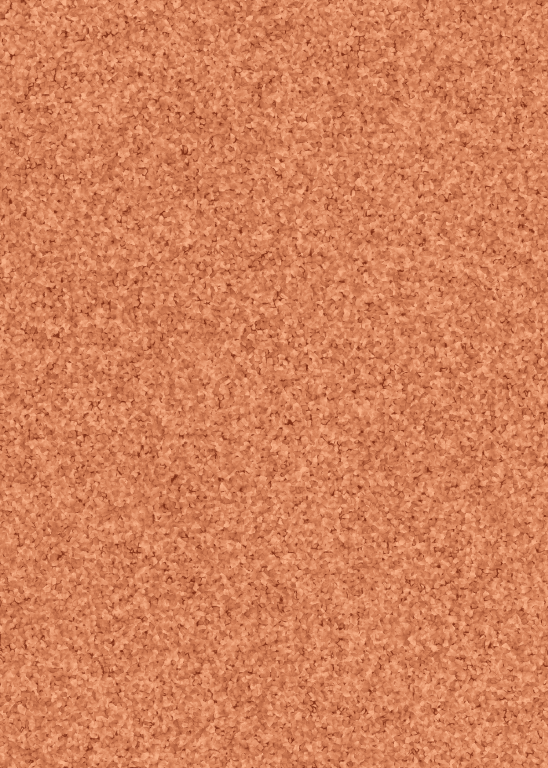
A Shadertoy shader for this texture:

```glsl
// Draws a pressed cork sheet: tiny angular flakes and chips, broken dark crevices and faint stains.

const vec3 CORK_MID = vec3(0.845, 0.513, 0.352);
const vec3 LIGHT_STEP = vec3(0.092, 0.128, 0.128);
const vec3 DARK_STEP = vec3(0.120, 0.116, 0.095);
const float FLAKES_PER_HEIGHT = 150.0;

// Sine-free hash of a lattice point, varied by a salt.
vec2 hash2(vec2 p, float salt) {
    vec3 q = fract(vec3(p.xyx + salt * 17.31) * vec3(0.1031, 0.1030, 0.0973));
    q += dot(q, q.yzx + 33.33);
    return fract((q.xx + q.yz) * q.zy);
}

// Smooth value noise in -1..1.
float noise(vec2 p, float salt) {
    vec2 i = floor(p), f = fract(p);
    f = f * f * (3.0 - 2.0 * f);
    float low = mix(hash2(i, salt).x, hash2(i + vec2(1, 0), salt).x, f.x);
    float high = mix(hash2(i + vec2(0, 1), salt).x, hash2(i + vec2(1, 1), salt).x, f.x);
    return 2.0 * mix(low, high, f.y) - 1.0;
}

// Stretched distance from a flake centre, with a random direction per flake.
float flakeDistance(vec2 offset, vec2 id, float salt) {
    vec2 h = hash2(id, salt);
    float angle = 6.2832 * h.x;
    float stretch = mix(1.0, 1.6, h.y);
    vec2 axis = vec2(cos(angle), sin(angle));
    vec2 local = vec2(dot(offset, axis), dot(offset, vec2(-axis.y, axis.x)));
    return length(local * vec2(1.0 / stretch, stretch));
}

// Nearest flake: returns the gap to its neighbour, its id and the offset to its centre.
float nearestFlake(vec2 p, float salt, out vec2 id, out vec2 toCentre) {
    vec2 cell = floor(p);
    float nearest = 9.0, second = 9.0;
    id = cell;
    toCentre = vec2(0.0);
    for (int y = -1; y <= 1; y++) {
        for (int x = -1; x <= 1; x++) {
            vec2 candidate = cell + vec2(x, y);
            vec2 offset = candidate + hash2(candidate, salt) - p;
            float d = flakeDistance(offset, candidate, salt + 1.0);
            if (d < nearest) {
                second = nearest;
                nearest = d;
                id = candidate;
                toCentre = offset;
            } else {
                second = min(second, d);
            }
        }
    }
    return second - nearest;
}

// Shade of one flake, which leans to the light or away from it.
float facetTone(vec2 id, vec2 toCentre, float salt, float contrast, float lean) {
    vec2 shade = hash2(id, salt);
    float tilt = 6.2832 * shade.y;
    return (shade.x - 0.5) * contrast + lean * dot(toCentre, vec2(cos(tilt), sin(tilt)));
}

// Tone of the sheet: 0 is mid cork, 1 is bright, -2 is a deep crevice.
float flakeTone(vec2 p) {
    vec2 ragged = p + 0.12 * vec2(noise(p * 2.3, 11.0), noise(p * 2.3, 12.0));
    vec2 id, toCentre;
    float gap = nearestFlake(ragged, 1.0, id, toCentre);
    float tone = facetTone(id, toCentre, 4.0, 1.35, 0.8);

    // Crevices break up along the flake borders.
    float depth = smoothstep(-0.1, 0.7, noise(p * 1.5, 6.0));
    tone -= 1.0 * depth * (1.0 - smoothstep(0.04, 0.32, gap));

    // Small pits open where flakes meet.
    float pit = smoothstep(0.46, 0.74, noise(p * 1.4, 13.0));
    tone -= 2.0 * pit * (1.0 - smoothstep(0.12, 0.32, gap));

    // Smaller chips lie across the flakes.
    nearestFlake(p * 1.7 + 31.0, 21.0, id, toCentre);
    return tone + facetTone(id, toCentre, 24.0, 0.85, 0.4);
}

// Faint stains and fine grit.
float mottling(vec2 uv, vec2 p) {
    float stains = 0.06 * noise(uv * 5.0, 7.0) + 0.05 * noise(uv * 14.0, 8.0);
    return stains + 0.22 * noise(p * 2.4, 10.0);
}

vec3 corkColor(float tone) {
    float t = clamp(tone, -2.8, 1.4);
    return CORK_MID + max(t, 0.0) * LIGHT_STEP + min(t, 0.0) * DARK_STEP;
}

vec3 corkSheet(vec2 uv) {
    vec2 p = uv * FLAKES_PER_HEIGHT;
    return corkColor(0.15 + flakeTone(p) + mottling(uv, p));
}

void mainImage(out vec4 fragColor, in vec2 fragCoord) {
    // Four samples per pixel smooth the flake edges.
    vec3 color = vec3(0.0);
    for (int i = 0; i < 4; i++) {
        vec2 jitter = vec2(i % 2, i / 2) * 0.5 - 0.25;
        color += corkSheet((fragCoord + jitter) / iResolution.y);
    }
    fragColor = vec4(color / 4.0, 1.0);
}
```
